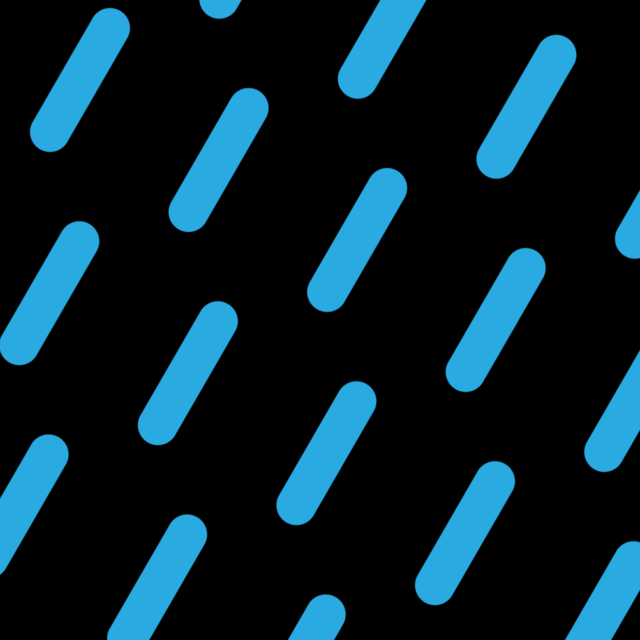
A three.js fragment shader for this pattern:

```glsl
varying vec2 vUv;

const vec3 BACKGROUND = vec3(0.0);
const vec3 DASH_COLOR = vec3(0.161, 0.671, 0.886);
const vec2 CELL = vec2(0.25, 0.3125);    // spacing along a row, between rows
const vec2 ANCHOR = vec2(0.125, 0.875);  // centre of one dash
const float TILT = radians(30.0);        // clockwise lean of the grid
const float HALF_LENGTH = 0.09375;       // dash centre to cap centre
const float RADIUS = 0.03125;
const float ROW_SHIFT = 0.5;             // brick offset, in cells

vec2 rotate(vec2 p, float angle) {
  float c = cos(angle);
  float s = sin(angle);
  return vec2(c * p.x - s * p.y, s * p.x + c * p.y);
}

// Signed distance to an upright capsule centred on the origin
float capsule(vec2 p, float halfLength, float radius) {
  p.y -= clamp(p.y, -halfLength, halfLength);
  return length(p) - radius;
}

// Position relative to the nearest dash centre on the brick grid
vec2 brickCell(vec2 p) {
  p /= CELL;
  p.x += ROW_SHIFT * floor(p.y + 0.5);
  return (fract(p + 0.5) - 0.5) * CELL;
}

void main() {
  vec2 p = brickCell(rotate(vUv - ANCHOR, TILT));
  float d = capsule(p, HALF_LENGTH, RADIUS);

  // Edge width comes from the continuous coordinate, so cell seams stay clean
  float edge = fwidth(vUv.x);
  float dash = 1.0 - smoothstep(-edge, edge, d);
  gl_FragColor = vec4(mix(BACKGROUND, DASH_COLOR, dash), 1.0);
}
```
